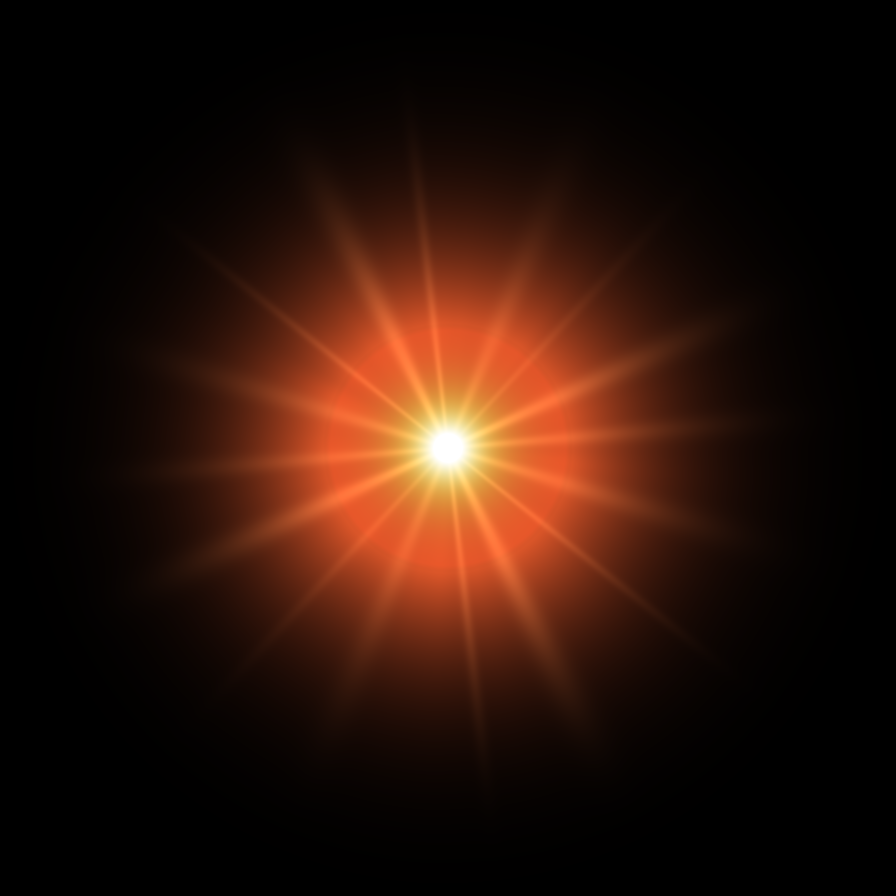
Reproduce this background procedurally as a Shadertoy shader.

```glsl
// A glowing orange star burst on black: a wide soft halo, a faint disc,
// a yellow corona and a white core, all radial profiles of the distance.
// Beams cross the centre as wedges, each seen on both of its sides.

const vec3 HALO_TINT   = vec3(1.00, 0.385, 0.185);
const vec3 BEAM_TINT   = vec3(1.00, 0.56, 0.30);
const vec3 CORONA_TINT = vec3(0.06, 0.55, 0.15);
const vec3 DISC_TINT   = vec3(0.055, 0.005, 0.005);
const float DISC_RADIUS = 0.134;

// Each beam: angle in degrees, angular half width, strength.
const int BEAM_COUNT = 8;
const vec3 BEAMS[BEAM_COUNT] = vec3[](
    vec3(  4.8, 0.040, 0.24), vec3( 24.5, 0.055, 0.36),
    vec3( 47.0, 0.018, 0.13), vec3( 67.5, 0.060, 0.19),
    vec3( 96.5, 0.018, 0.26), vec3(116.0, 0.060, 0.36),
    vec3(141.5, 0.013, 0.22), vec3(163.0, 0.055, 0.25));

float hash(float n) {
    return fract(sin(n * 127.1) * 43758.5453);
}

float bell(float x, float width) {
    float t = x / width;
    return exp(-t * t);
}

// Smooth random value around the circle, wrapping after the given cells.
float angularNoise(float angle, float cells) {
    float x = fract(angle / 6.283185 + 1.0) * cells;
    float cell = floor(x);
    return mix(hash(cell), hash(mod(cell + 1.0, cells)),
               smoothstep(0.0, 1.0, x - cell));
}

// Light of one beam, widening away from the centre.
float beam(vec2 p, float r, vec3 shape) {
    float a = radians(shape.x);
    float across = p.y * cos(a) - p.x * sin(a);
    return shape.z * bell(across, 0.002 + shape.y * r);
}

float allBeams(vec2 p, float r) {
    float light = 0.0;
    for (int i = 0; i < BEAM_COUNT; i++) light += beam(p, r, BEAMS[i]);
    return light * bell(r, 0.24) * smoothstep(0.48, 0.3, r);
}

// Wide halo, levelled near the centre and fading out at the border.
float halo(float r) {
    float wide = 1.38 * bell(r, 0.187);
    float haze = 0.05 * smoothstep(0.5, 0.2, r);
    return min(wide + haze, 0.84);
}

// Thin bright rim on the inside of the disc.
float discRim(float r) {
    return smoothstep(DISC_RADIUS + 0.004, DISC_RADIUS - 0.004, r)
         * smoothstep(0.05, 0.125, r);
}

void mainImage(out vec4 fragColor, in vec2 fragCoord) {
    vec2 p = (fragCoord - 0.5 * iResolution.xy)
           / min(iResolution.x, iResolution.y);
    float r = length(p);
    float angle = atan(p.y, p.x + 1e-6);

    // Halo with a slight uneven streaking
    float streak = angularNoise(angle, 46.0) - 0.5;
    float streakFade = smoothstep(0.03, 0.16, r);
    vec3 color = HALO_TINT * halo(r) * (1.0 + 0.07 * streak * streakFade);

    // Disc, corona and beams
    color += DISC_TINT * discRim(r);
    color += CORONA_TINT * bell(r, 0.065);
    color += BEAM_TINT * allBeams(p, r) * (1.0 - 0.65 * color);

    // White core
    color = mix(color, vec3(1.0), min(1.35 * bell(r, 0.029), 1.0));

    fragColor = vec4(clamp(color, 0.0, 1.0), 1.0);
}
```
